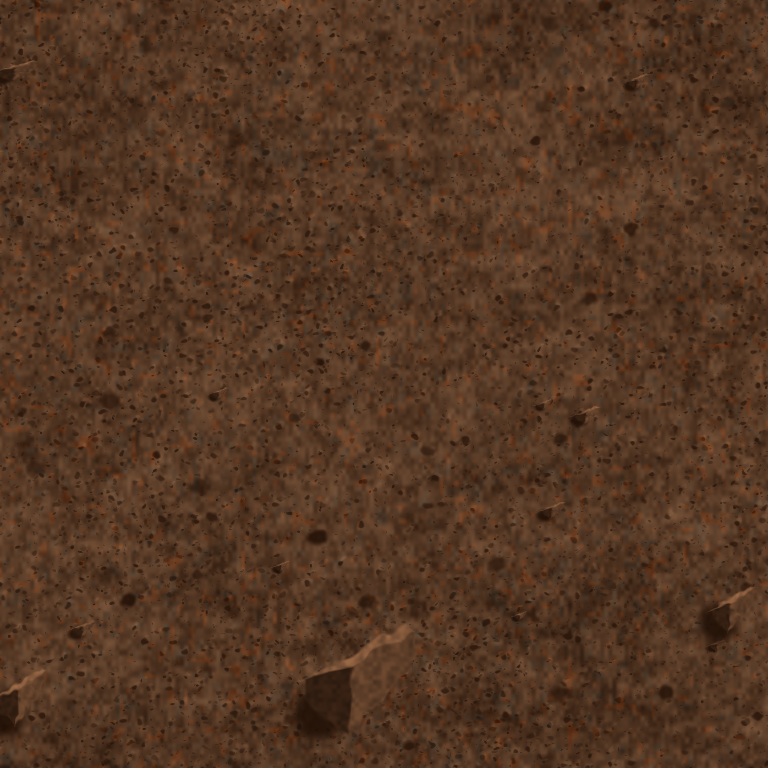
Reproduce this texture procedurally as a WebGL 2 fragment shader.

```glsl
#version 300 es
precision highp float;

uniform vec2 u_resolution;
out vec4 fragColor;

const vec3 DEEP_SOIL = vec3(0.13, 0.06, 0.02);
const vec3 PALE_SOIL = vec3(0.46, 0.32, 0.22);

vec2 hash2(vec2 p) {
    vec3 q = fract(p.xyx * vec3(0.1031, 0.1030, 0.0973));
    q += dot(q, q.yzx + 33.33);
    return fract((q.xx + q.yz) * q.zy);
}

float noise(vec2 p) {
    vec2 cell = floor(p), f = fract(p);
    f = f * f * (3.0 - 2.0 * f);
    float low = mix(hash2(cell).x, hash2(cell + vec2(1, 0)).x, f.x);
    float high = mix(hash2(cell + vec2(0, 1)).x, hash2(cell + vec2(1, 1)).x, f.x);
    return mix(low, high, f.y);
}

float signedNoise(vec2 p) {
    return noise(p) - 0.5;
}

// Scattered soft pits, gathered in patches
float pits(vec2 p, float cells, float amount, float seed) {
    vec2 q = p * cells, base = floor(q);
    float depth = 0.0;
    for (int y = -1; y <= 1; y++) {
        for (int x = -1; x <= 1; x++) {
            vec2 id = base + vec2(x, y);
            vec2 place = hash2(id + seed), kind = hash2(id + seed + 57.0);
            float patchy = 0.3 + 1.4 * noise(id / cells * 7.0 + seed);
            float present = step(kind.y, amount * patchy);
            float radius = mix(0.14, 0.36, kind.x * kind.x);
            vec2 d = (q - id - place) * vec2(1.0, 1.2);
            float cover = 1.0 - smoothstep(0.5, 1.25, length(d) / radius);
            depth = max(depth, present * cover * mix(0.5, 1.0, place.x));
        }
    }
    return depth;
}

float edgeDistance(vec2 p, vec2 a, vec2 b) {
    vec2 e = normalize(b - a);
    return dot(p - a, vec2(e.y, -e.x));
}

// Coverage of a convex quad, corners counter-clockwise
float facet(vec2 p, vec2 a, vec2 b, vec2 c, vec2 d, float soft) {
    float dist = max(max(edgeDistance(p, a, b), edgeDistance(p, b, c)),
                     max(edgeDistance(p, c, d), edgeDistance(p, d, a)));
    return 1.0 - smoothstep(-soft, soft, dist);
}

// Three-sided stone lit from the upper right, with its shadow
vec3 addStone(vec3 ground, vec2 p, vec2 centre, vec2 size, float shade, float pixel) {
    vec2 q = (p - centre) / size;
    if (dot(q, q) > 9.0) return ground;
    float soft = 0.02 + pixel / size.y;
    float shadow = 1.0 - smoothstep(0.4, 1.0, length(q + vec2(0.65, 0.55)) / shade);
    ground = mix(ground, DEEP_SOIL * 0.9, 0.85 * shadow);

    q += 0.16 * vec2(signedNoise(q * 4.0 + centre * 90.0), signedNoise(q * 4.0 + centre * 70.0 + 9.0));
    vec2 left = vec2(-0.91, 0.07), knee = vec2(-0.04, 0.33), keel = vec2(-0.16, -0.93);
    vec2 foot = vec2(-0.93, -0.33), tip = vec2(1.04, 0.96), side = vec2(0.93, 0.27);
    float grain = 1.0 + 0.25 * signedNoise(q * 7.0) + 0.3 * signedNoise(p * 170.0);
    ground = mix(ground, vec3(0.37, 0.245, 0.16) * grain, facet(q, knee, keel, side, tip, soft));
    ground = mix(ground, vec3(0.20, 0.12, 0.07) * grain, facet(q, left, foot, keel, knee, soft));
    return mix(ground, vec3(0.51, 0.345, 0.23) * grain,
               facet(q, left, knee, tip, vec2(0.88, 1.07), soft));
}

vec3 soil(vec2 p) {
    vec2 warped = p + 0.005 * vec2(signedNoise(p * 140.0), signedNoise(p * 140.0 + 31.0));
    vec2 lightStep = vec2(0.0035, 0.0045);

    // Broad bands, lumps and fine grain
    float tone = 0.61;
    tone += 0.16 * signedNoise(p * vec2(3.0, 6.0)) + 0.14 * signedNoise(p * vec2(9.0, 16.0) + 5.0);
    tone += 0.22 * signedNoise(warped * vec2(28.0, 38.0));
    tone += 0.32 * signedNoise(warped * vec2(85.0, 80.0) + 11.0);
    tone += 0.34 * signedNoise(p * vec2(190.0, 140.0) + 23.0);

    // Pits with a lit far rim
    float small = pits(warped, 74.0, 0.48, 3.0);
    float rim = pits(warped - lightStep, 74.0, 0.48, 3.0);
    float tiny = pits(warped, 125.0, 0.35, 19.0);
    float large = pits(warped, 24.0, 0.07, 41.0);
    float dark = max(max(small * 0.85, tiny * 0.5), large);
    tone += 0.16 * rim * (1.0 - dark);
    tone = mix(tone, 0.02, dark * 0.88);

    // Rusty and cool flecks
    vec3 colour = mix(DEEP_SOIL, PALE_SOIL, clamp(tone, -0.1, 1.1));
    float rust = smoothstep(0.72, 0.95, noise(p * vec2(120.0, 100.0) + 71.0));
    float cool = smoothstep(0.65, 0.95, noise(p * vec2(130.0, 75.0) + 97.0));
    return colour + rust * vec3(0.07, 0.005, -0.025) + cool * vec3(-0.025, 0.005, 0.018);
}

void main() {
    vec2 p = gl_FragCoord.xy / u_resolution;
    float pixel = 1.0 / u_resolution.y;
    vec3 colour = soil(p);

    // Small loose stones
    for (int i = 0; i < 9; i++) {
        vec2 place = hash2(vec2(float(i) * 7.3 + 2.0, 13.0));
        float size = mix(0.006, 0.013, hash2(vec2(i, 29.0)).x);
        colour = addStone(colour, p, place, size * vec2(1.2, 0.9), 1.0, pixel);
    }

    // Larger rocks
    colour = addStone(colour, p, vec2(0.02, 0.907), vec2(0.026, 0.014), 0.9, pixel);
    colour = addStone(colour, p, vec2(0.025, 0.09), vec2(0.032, 0.036), 1.2, pixel);
    colour = addStone(colour, p, vec2(0.953, 0.205), vec2(0.028, 0.030), 1.2, pixel);
    colour = addStone(colour, p, vec2(0.465, 0.11), vec2(0.075), 0.65, pixel);
    fragColor = vec4(clamp(colour, 0.0, 1.0), 1.0);
}
```
